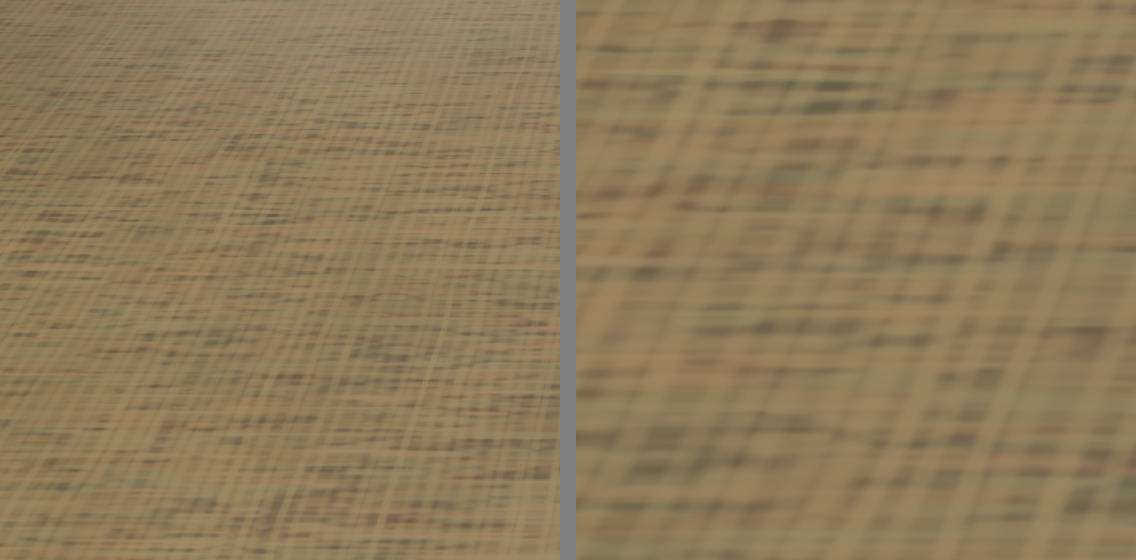
Left, the full canvas; right, a detail of the centre.
This texture is drawn by a WebGL 1 fragment shader. Its source:

```glsl
precision highp float;
// Woven straw matting seen at a slant: pale warp threads run toward a far
// vanishing point, over thin horizontal weft rows with broken dark dashes.
// Threads are jittered stripes; the weft is value noise stretched sideways.

uniform vec2 u_resolution;

const vec2  VANISHING_POINT = vec2(1.41, 2.45);
const float THREAD_PITCH  = 0.0130;  // warp spacing on the projected plane
const float THREAD_WIDTH  = 0.30;    // half width, in pitches
const float THREAD_JITTER = 0.50;
const float THREAD_COVER  = 0.78;
const float ROW_PITCH     = 0.0016;  // weft spacing on the projected plane
const float DASH_RATE     = 36.0;    // dashes per unit across the plane
const float DASH_DEPTH    = 0.80;

const vec3 STRAW  = vec3(0.622, 0.535, 0.388);
const vec3 GROUND = vec3(0.560, 0.485, 0.355);
const vec3 SHADOW = vec3(0.405, 0.352, 0.285);
const vec3 HAZE   = vec3(0.610, 0.560, 0.485);
const vec3 RUSSET = vec3(0.022, -0.012, -0.010);

float hash(vec2 p) {
  vec3 q = fract(vec3(p.xyx) * 0.1031);
  q += dot(q, q.yzx + 33.33);
  return fract((q.x + q.y) * q.z);
}

float noise(vec2 p) {
  vec2 cell = floor(p);
  vec2 f = fract(p);
  f = f * f * (3.0 - 2.0 * f);
  float low = mix(hash(cell), hash(cell + vec2(1.0, 0.0)), f.x);
  float high = mix(hash(cell + vec2(0.0, 1.0)), hash(cell + vec2(1.0)), f.x);
  return mix(low, high, f.y);
}

// Coverage of the nearest jittered warp threads.
float warpThreads(vec2 plane) {
  float across = plane.x / THREAD_PITCH + 200.0;
  across += 0.45 * (noise(vec2(across * 0.35, plane.y * 45.0)) - 0.5);
  float cover = 0.0;
  for (int i = -1; i <= 1; i++) {
    float id = floor(across) + float(i);
    float centre = id + 0.5 + THREAD_JITTER * (hash(vec2(id, 7.0)) - 0.5);
    float width = THREAD_WIDTH * mix(0.8, 1.25, hash(vec2(id, 19.0)));
    float wear = noise(vec2(id * 3.7, plane.y * 110.0));
    float strength = mix(0.55, 1.0, hash(vec2(id, 31.0))) * mix(0.65, 1.1, wear);
    float bump = 1.0 - smoothstep(width * 0.35, width * 1.4, abs(across - centre));
    cover = max(cover, bump * strength);
  }
  return min(cover, 1.0);
}

void main() {
  vec2 uv = gl_FragCoord.xy / u_resolution;

  // Project the canvas onto the slanted mat.
  float drop = VANISHING_POINT.y - uv.y;
  vec2 plane = vec2((uv.x - VANISHING_POINT.x) / drop + 3.0, 1.0 / drop);
  float row = plane.y / ROW_PITCH + 0.6 * uv.x;
  float nearness = 1.0 - 0.55 * uv.y;

  // Weft: short dashes, long streaks and fine lines.
  float dashes = noise(vec2(plane.x * DASH_RATE, row));
  float flecks = noise(vec2(plane.x * DASH_RATE * 2.6 + 40.0, row * 1.3 + 9.0));
  float streaks = noise(vec2(plane.x * 9.0 + 70.0, row * 0.8 + 50.0));
  float fine = noise(vec2(plane.x * 14.0, row * 1.8 + 130.0)) - 0.5;
  float patches = noise(vec2(plane.x * 15.0 + 5.0, plane.y * 40.0));

  float weave = 0.50 * dashes + 0.25 * flecks + 0.25 * streaks;
  float dark = smoothstep(0.42, 0.88, weave + 0.14 * (patches - 0.5));
  float pale = smoothstep(0.68, 0.96, 1.0 - streaks);

  vec3 color = mix(GROUND, SHADOW, dark * DASH_DEPTH);
  color = mix(color, STRAW, 0.55 * pale);
  color += 0.065 * fine * nearness;

  // Warp threads cover the weft, dipping a little under the darkest rows.
  float cover = warpThreads(plane) * THREAD_COVER * (1.0 - 0.30 * dark);
  color = mix(color, STRAW, cover);

  // Uneven dye and broad light.
  float hue = noise(vec2(plane.x * 20.0 + 90.0, row * 0.9 + 300.0)) - 0.5;
  color += RUSSET * hue * 1.6;
  color *= 1.0 + 0.07 * (patches - 0.5);
  float far = smoothstep(0.65, 1.05, uv.y);
  color = mix(color, HAZE, 0.42 * far * smoothstep(-0.3, 0.5, uv.x));
  float corner = 1.0 - smoothstep(0.0, 0.55, distance(uv, vec2(0.0, 0.95)));
  color *= 1.0 - 0.10 * corner;
  color.b -= 0.014 * (1.0 - far) * (1.0 - uv.x);

  gl_FragColor = vec4(color, 1.0);
}
```
